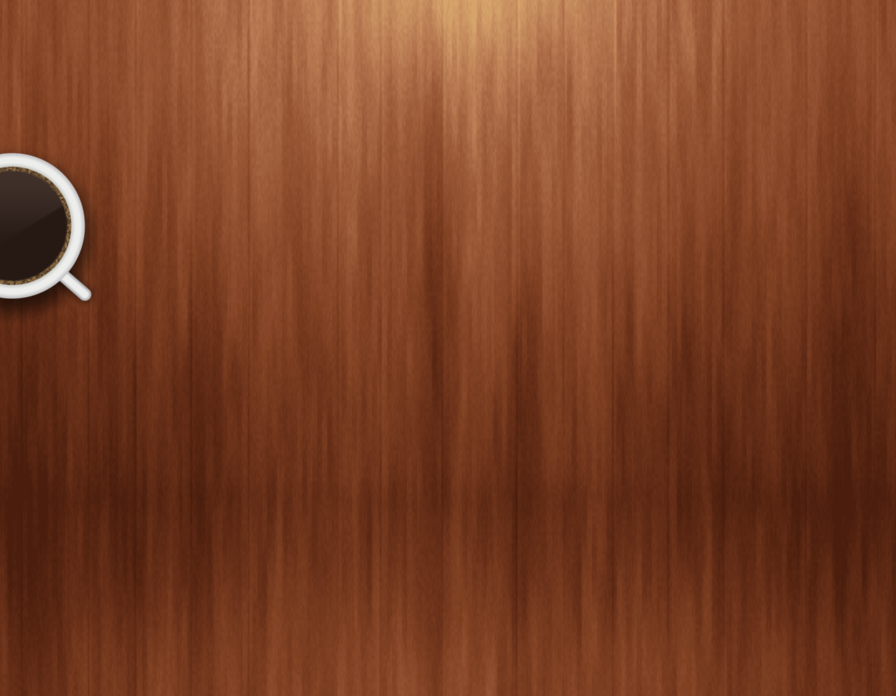
Reproduce this texture procedurally as a WebGL 1 fragment shader.

```glsl
precision highp float;
// Warm vertical-grain wood table under a top light, with a coffee cup at the left edge.
uniform vec2 u_resolution;

const vec2 CUP_CENTER = vec2(0.0175, 0.6755);
const float CUP_RADIUS = 0.1045;
const float WELL_RADIUS = 0.0850;
const float COFFEE_RADIUS = 0.0790;
const vec2 HANDLE_START = vec2(0.084, 0.610);
const vec2 HANDLE_END = vec2(0.122, 0.577);
const float HANDLE_HALF_WIDTH = 0.0092;
const vec2 LIGHT_CENTER = vec2(0.52, 1.03);
const vec2 LIGHT_SIZE = vec2(0.16, 0.13);
const float GRAIN_STRENGTH = 0.36;
const float SEAM_SPACING = 0.085;

const vec3 WOOD_DEEP = vec3(0.29, 0.115, 0.05);
const vec3 WOOD_DARK = vec3(0.40, 0.18, 0.09);
const vec3 WOOD_MID = vec3(0.51, 0.26, 0.14);
const vec3 WOOD_LIGHT = vec3(0.61, 0.35, 0.22);
const vec3 WOOD_PALE = vec3(0.73, 0.49, 0.33);
const vec3 WOOD_GLOW = vec3(0.84, 0.64, 0.42);
const vec3 PORCELAIN = vec3(0.93, 0.93, 0.92);
const vec3 PORCELAIN_SHADE = vec3(0.68, 0.68, 0.70);
const vec3 COFFEE_DARK = vec3(0.15, 0.10, 0.08);
const vec3 COFFEE_SHEEN = vec3(0.25, 0.19, 0.165);
const vec3 CREMA = vec3(0.47, 0.36, 0.23);

float hash(vec2 p) {
  vec3 q = fract(vec3(p.xyx) * 0.1031);
  q += dot(q, q.yzx + 33.33);
  return fract((q.x + q.y) * q.z);
}

float noise(vec2 p) {
  vec2 i = floor(p);
  vec2 f = fract(p);
  f = f * f * (3.0 - 2.0 * f);
  return mix(mix(hash(i), hash(i + vec2(1, 0)), f.x),
             mix(hash(i + vec2(0, 1)), hash(i + vec2(1, 1)), f.x), f.y);
}

// One fibre column: slow variation along it, shifted by its own random offset.
float fibre(float column, float along, float seed) {
  return noise(vec2(column * 7.0 + seed, along + 40.0 * hash(vec2(column, seed))));
}

// Columns with crisp sides and soft ends.
float fibres(vec2 p, vec2 density, float seed) {
  float x = p.x * density.x;
  float blend = smoothstep(0.3, 0.7, fract(x));
  float y = p.y * density.y;
  return mix(fibre(floor(x), y, seed), fibre(floor(x) + 1.0, y, seed), blend) - 0.5;
}

float bump(float x, float center, float width) {
  float d = (x - center) / width;
  return exp(-d * d);
}

// Soft patch of grain at a given place and size.
float patchAt(vec2 uv, vec2 center, vec2 size) {
  return bump(uv.x, center.x, size.x) * bump(uv.y, center.y, size.y);
}

float grain(vec2 p) {
  float g = 0.0;
  float weight = 0.26;
  vec2 density = vec2(26.0, 1.2);
  for (int i = 0; i < 4; i++) {
    g += weight * fibres(p, density, 11.0 + 17.0 * float(i));
    density *= vec2(1.75, 2.1);
    weight *= 1.12;
  }
  return g;
}

float woodTone(vec2 p, vec2 uv) {
  // Overall light and edge falloff
  float tone = mix(0.28, 0.85, smoothstep(0.22, 1.0, uv.y));
  tone += 0.23 * (1.0 - smoothstep(0.0, 0.27, uv.y));
  tone -= 0.30 * pow(abs(uv.x * 2.0 - 1.0), 2.2);
  vec2 light = (uv - LIGHT_CENTER) / LIGHT_SIZE;
  tone += 0.38 * exp(-dot(light, light));
  tone -= 0.04 * bump(uv.y, 0.285, 0.025);
  // Dark boards
  tone -= 0.17 * patchAt(uv, vec2(0.485, 0.55), vec2(0.016, 0.30));
  tone -= 0.16 * patchAt(uv, vec2(0.585, 0.28), vec2(0.016, 0.30));
  tone -= 0.14 * patchAt(uv, vec2(0.228, 0.38), vec2(0.018, 0.34));
  tone -= 0.15 * patchAt(uv, vec2(0.765, 0.42), vec2(0.020, 0.30));
  tone -= 0.13 * patchAt(uv, vec2(0.810, 0.45), vec2(0.014, 0.50));
  tone -= 0.13 * patchAt(uv, vec2(0.940, 0.70), vec2(0.014, 0.28));
  // Light boards
  tone += 0.12 * patchAt(uv, vec2(0.270, 0.88), vec2(0.040, 0.25));
  tone += 0.10 * patchAt(uv, vec2(0.540, 0.65), vec2(0.035, 0.30));
  tone += 0.08 * patchAt(uv, vec2(0.680, 0.70), vec2(0.050, 0.30));
  // Fibres, jittered seams and fine pores
  tone += GRAIN_STRENGTH * grain(p);
  float cell = floor(p.x / SEAM_SPACING);
  float seamX = (cell + 0.2 + 0.6 * hash(vec2(cell, 5.0))) * SEAM_SPACING;
  tone -= 0.07 * bump(p.x, seamX, 0.0016) * (0.4 + noise(vec2(cell, p.y * 4.0)));
  tone += 0.06 * bump(p.x, seamX + 0.004, 0.0015) * uv.y;
  return tone + 0.08 * (noise(p * vec2(420.0, 180.0)) - 0.5);
}

vec3 woodColor(float tone) {
  float t = clamp(tone, 0.0, 1.25) * 4.0;
  vec3 c = mix(WOOD_DEEP, WOOD_DARK, clamp(t, 0.0, 1.0));
  c = mix(c, WOOD_MID, clamp(t - 1.0, 0.0, 1.0));
  c = mix(c, WOOD_LIGHT, clamp(t - 2.0, 0.0, 1.0));
  c = mix(c, WOOD_PALE, clamp(t - 3.0, 0.0, 1.0));
  return mix(c, WOOD_GLOW, clamp(t - 4.0, 0.0, 1.0));
}

float segment(vec2 p, vec2 a, vec2 b) {
  vec2 d = b - a;
  return length(p - a - d * clamp(dot(p - a, d) / dot(d, d), 0.0, 1.0));
}

vec3 addCup(vec3 color, vec2 p, float px) {
  vec2 q = p - CUP_CENTER;
  float r = length(q);
  // Cast shadow
  float shade = 1.0 - smoothstep(-0.015, 0.028, length(q - vec2(0.001, -0.014)) - CUP_RADIUS);
  color *= 1.0 - 0.58 * shade;
  float handle = segment(p, HANDLE_START, HANDLE_END) - HANDLE_HALF_WIDTH;
  color *= 1.0 - 0.3 * (1.0 - smoothstep(-0.004, 0.012, handle));
  // Handle and rim
  vec3 handleColor = mix(PORCELAIN, PORCELAIN_SHADE, smoothstep(-0.006, 0.0, handle));
  color = mix(color, handleColor, 1.0 - smoothstep(-px, px, handle));
  float rim = (r - WELL_RADIUS) / (CUP_RADIUS - WELL_RADIUS);
  vec3 rimColor = mix(PORCELAIN, PORCELAIN_SHADE, 0.65 * smoothstep(0.6, 1.0, rim));
  rimColor -= 0.12 * (1.0 - smoothstep(0.0, 0.35, rim));
  color = mix(color, rimColor, 1.0 - smoothstep(-px, px, r - CUP_RADIUS));
  // Speckled crema and reflective coffee
  vec3 foam = CREMA * (0.55 + 0.75 * noise(p * 380.0));
  color = mix(color, foam, 1.0 - smoothstep(-px, px, r - WELL_RADIUS));
  float sheen = smoothstep(-0.003, 0.003, q.y + 0.018 - 0.6 * (q.x - 0.045) - 0.03);
  sheen *= smoothstep(-0.04, 0.08, q.y);
  vec3 coffee = mix(COFFEE_DARK, COFFEE_SHEEN, sheen);
  return mix(color, coffee, 1.0 - smoothstep(-0.002, 0.002, r - COFFEE_RADIUS));
}

void main() {
  vec2 uv = gl_FragCoord.xy / u_resolution;
  vec2 p = gl_FragCoord.xy / u_resolution.y;
  vec3 color = woodColor(woodTone(p, uv));
  gl_FragColor = vec4(addCup(color, p, 1.0 / u_resolution.y), 1.0);
}
```
